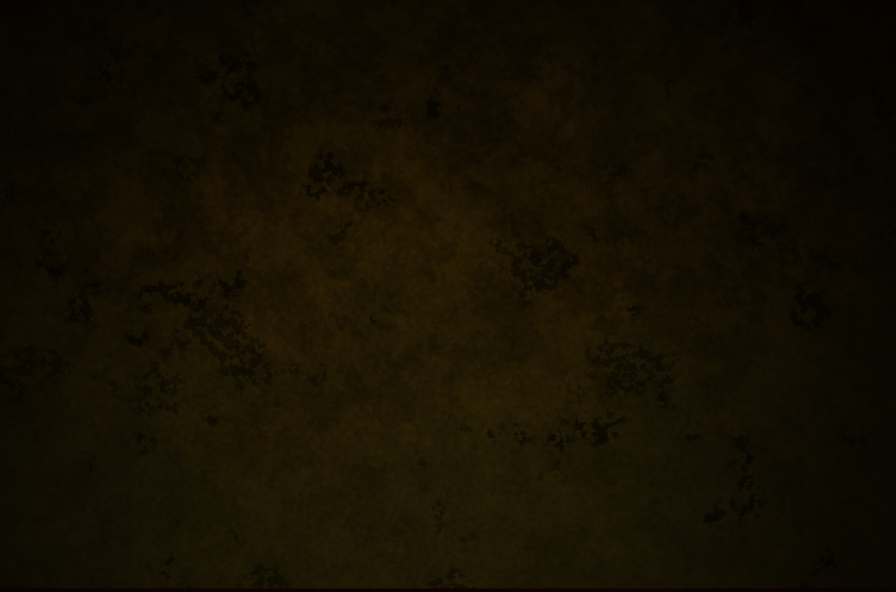
Give the GLSL for this texture, as a Shadertoy shader.

```glsl
// Dark, aged brown plaster: warm rust stains above, smooth olive below.
// Layered gradient noise makes the ragged mottling, masked fine noise the
// eroded pits, and an off-centre vignette sinks the borders to near black.

const vec3 RUST  = vec3(1.00, 0.66, 0.07);
const vec3 UMBER = vec3(1.00, 0.69, 0.08);
const vec3 OLIVE = vec3(1.00, 0.80, 0.14);
const vec3 EDGE_RED = vec3(0.09, 0.01, 0.01);
const float BRIGHTNESS = 0.127;

float hash(vec2 cell) {
    uvec2 q = uvec2(ivec2(cell) + 4096) * uvec2(1597334673u, 3812015801u);
    uint n = (q.x ^ q.y) * 1597334673u;
    n = (n ^ (n >> 15)) * 2246822519u;
    return float((n ^ (n >> 13)) & 65535u) / 65535.0;
}

float cornerSlope(vec2 cell, vec2 offset) {
    float angle = 6.28319 * hash(cell);
    return dot(vec2(cos(angle), sin(angle)), offset);
}

// Gradient noise, roughly -0.7 to 0.7
float noise(vec2 p) {
    vec2 i = floor(p), f = fract(p);
    vec2 w = f * f * f * (f * (f * 6.0 - 15.0) + 10.0);
    vec2 e = vec2(1.0, 0.0);
    float low  = mix(cornerSlope(i, f), cornerSlope(i + e.xy, f - e.xy), w.x);
    float high = mix(cornerSlope(i + e.yx, f - e.yx), cornerSlope(i + e.xx, f - e.xx), w.x);
    return mix(low, high, w.y);
}

float fbm(vec2 p, int octaves, float gain) {
    float sum = 0.0, amplitude = 1.0;
    for (int i = 0; i < octaves; i++) {
        sum += amplitude * noise(p);
        p = mat2(0.8, 0.6, -0.6, 0.8) * p * 2.03 + 17.3;
        amplitude *= gain;
    }
    return sum;
}

// Lopsided falloff: the light pools low and slightly left of centre
float vignette(vec2 uv, vec2 centre) {
    vec2 d = uv - centre;
    d *= vec2(1.72, d.y > 0.0 ? 1.32 : 0.85);
    return exp(-1.5 * dot(d, d));
}

// Small ragged pits, thickest where the cluster noise peaks
float pits(vec2 p, float scale, float threshold) {
    float cluster = fbm(p * 5.0 + 8.6, 4, 0.6) - threshold;
    float holes = fbm(p * scale, 3, 0.65);
    return smoothstep(0.0, 0.22, cluster) * smoothstep(-0.06, 0.24, holes + 0.4 * cluster);
}

void mainImage(out vec4 fragColor, in vec2 fragCoord) {
    vec2 uv = fragCoord / iResolution.xy;
    vec2 p = fragCoord / iResolution.y;
    float upper = smoothstep(0.15, 0.65, uv.y + 0.25 * fbm(p * 3.0, 4, 0.5));

    // Soft clouds, ragged blotches, small flecks and fine grain
    float clouds = fbm(p * 4.0 + 5.1, 6, 0.62);
    float blotches = smoothstep(-0.22, 0.26, fbm(p * 11.0 + 23.0, 5, 0.72)) - 0.5;
    float flecks = fbm(p * 36.0 + 71.0, 2, 0.8);
    float grain = fbm(p * 95.0, 2, 0.9);
    float tone = 1.0 + mix(0.14, 0.27, upper) * clouds
                     + mix(0.12, 0.26, upper) * blotches
                     + mix(0.10, 0.18, upper) * flecks + 0.17 * grain;

    // Eroded dark clusters and glowing rust stains
    float dark = max(pits(p + 1.3, 46.0, 0.36), 0.7 * pits(p + 5.2, 62.0, 0.30));
    float rust = upper * smoothstep(0.05, 0.55, fbm(p * 5.0 + 61.0, 6, 0.68));
    tone *= (1.0 - 0.6 * dark) * (1.0 + 0.2 * rust);

    // Hue drifts from olive at the bottom to rust at the top
    vec3 tint = mix(mix(OLIVE, UMBER, upper), RUST, rust);
    float light = BRIGHTNESS * vignette(uv, vec2(0.46, 0.39));
    vec3 color = tint * max(light * tone, 0.0) + vec3(0.006, 0.004, 0.0);

    // Thin red-black strip along the lower border
    float strip = 1.0 - smoothstep(0.004, 0.008, uv.y);
    color = mix(color, EDGE_RED * (0.3 + 0.5 * light / BRIGHTNESS), strip);
    fragColor = vec4(color, 1.0);
}
```
